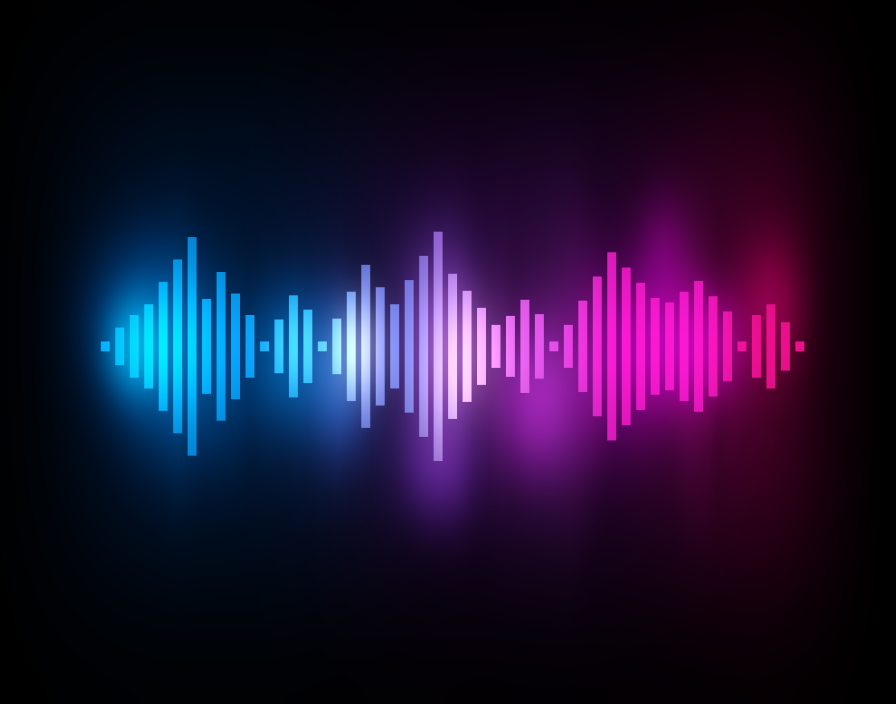
This background is drawn by a Shadertoy shader. Its source:

```glsl
// Neon audio waveform: a row of vertical bars from cyan to magenta over soft glows.

const float BAR_COUNT = 49.0;
const float BAR_SPACING = 0.01615;  // lengths are fractions of the canvas width
const float BAR_HALF_WIDTH = 0.0050;
const float FIRST_BAR = 0.1175;
const float REST_HEIGHT = 0.0055;

// Peaks: bar index, half height, drop per bar to the left and to the right (thousandths)
const vec4 PEAKS[11] = vec4[11](
    vec4(2, 35, 14, 26), vec4(6, 122, 25, 69), vec4(8, 83, 30, 24), vec4(13, 57, 27, 16),
    vec4(18, 91, 30, 25), vec4(23, 128, 27, 47), vec4(24, 81, 39, 19), vec4(29, 52, 18, 16),
    vec4(35, 105, 27, 17), vec4(41, 73, 12, 17), vec4(46, 47, 12, 20));
// Silent bars between the wave packets
const float RESTS[6] = float[6](0.0, 11.0, 15.0, 31.0, 44.0, 48.0);

float hash(float n) {
    return fract(sin(n * 127.1) * 43758.5);
}

float noise(float x) {
    float cell = floor(x), t = fract(x);
    return mix(hash(cell), hash(cell + 1.0), t * t * (3.0 - 2.0 * t));
}

float gauss(vec2 p, vec2 centre, vec2 size) {
    vec2 q = (p - centre) / size;
    return exp(-0.5 * dot(q, q));
}

float barHalfHeight(float index) {
    float height = 0.0;
    for (int i = 0; i < 11; i++) {
        vec4 peak = PEAKS[i];
        float offset = index - peak.x;
        float slope = offset < 0.0 ? peak.z : peak.w;
        height = max(height, 0.001 * (peak.y - slope * abs(offset)));
    }
    for (int i = 0; i < 6; i++) {
        if (abs(index - RESTS[i]) < 0.5) height = 0.0;
    }
    return max(height, REST_HEIGHT);
}

// Coverage of the bar nearest to p
float barMask(vec2 p, float pixel) {
    float index = clamp(round((p.x - FIRST_BAR) / BAR_SPACING), 0.0, BAR_COUNT - 1.0);
    vec2 offset = vec2(p.x - FIRST_BAR - index * BAR_SPACING, p.y);
    vec2 d = abs(offset) - vec2(BAR_HALF_WIDTH, barHalfHeight(index));
    vec2 cover = clamp(0.5 - d / pixel, 0.0, 1.0);
    return cover.x * cover.y;
}

// Dark navy to wine backdrop, fading to black at the borders
vec3 backdrop(vec2 p, vec2 uv) {
    vec3 navy = vec3(0.0, 0.065, 0.16);
    vec3 plum = vec3(0.105, 0.015, 0.16);
    vec3 wine = vec3(0.23, 0.0, 0.12);
    vec3 color = mix(navy, plum, smoothstep(0.25, 0.55, uv.x));
    color = mix(color, wine, smoothstep(0.6, 0.9, uv.x));
    float sides = smoothstep(-0.03, 0.2, uv.x) * smoothstep(1.0, 0.83, uv.x);
    float ends = smoothstep(0.0, 0.4, uv.y) * smoothstep(1.02, 0.65, uv.y);
    return color * sides * (0.1 + 0.9 * ends);
}

// Vertical curtains of light with ragged ends
vec3 curtains(vec2 p, vec3 tint) {
    float ripple = noise(p.x * 26.0 + 3.0) * 0.7 + noise(p.x * 61.0) * 0.3;
    float reach = 0.055 + 0.06 * noise(p.x * 19.0 + 8.0);
    float range = smoothstep(0.09, 0.2, p.x) * smoothstep(0.92, 0.8, p.x);
    return tint * 0.24 * ripple * range * gauss(p, vec2(p.x, -0.02), vec2(1.0, reach));
}

vec3 glows(vec2 p) {
    vec3 light = vec3(0.0, 0.60, 1.0) * gauss(p, vec2(0.153, 0.0), vec2(0.022, 0.034));
    light += vec3(0.0, 0.22, 0.5) * gauss(p, vec2(0.165, 0.03), vec2(0.045, 0.06));
    light += vec3(0.0, 0.20, 0.45) * gauss(p, vec2(0.21, -0.03), vec2(0.05, 0.065));
    light += vec3(0.0, 0.24, 0.55) * gauss(p, vec2(0.325, -0.01), vec2(0.03, 0.05));
    light += vec3(0.12, 0.30, 0.8) * gauss(p, vec2(0.38, -0.03), vec2(0.024, 0.055));
    light += vec3(0.35, 0.35, 0.5) * gauss(p, vec2(0.403, 0.0), vec2(0.020, 0.035));
    light += vec3(0.36, 0.17, 0.65) * gauss(p, vec2(0.492, 0.01), vec2(0.030, 0.075));
    light += vec3(0.42, 0.22, 0.42) * gauss(p, vec2(0.515, -0.01), vec2(0.028, 0.045));
    light += vec3(0.24, 0.08, 0.45) * gauss(p, vec2(0.49, -0.13), vec2(0.028, 0.045));
    light += vec3(0.58, 0.08, 0.72) * gauss(p, vec2(0.60, -0.055), vec2(0.030, 0.055));
    light += vec3(0.36, 0.0, 0.38) * gauss(p, vec2(0.69, -0.01), vec2(0.035, 0.07));
    light += vec3(0.68, 0.0, 0.62) * gauss(p, vec2(0.745, 0.0), vec2(0.036, 0.045));
    light += vec3(0.28, 0.0, 0.28) * gauss(p, vec2(0.742, 0.10), vec2(0.020, 0.045));
    light += vec3(0.50, 0.0, 0.40) * gauss(p, vec2(0.795, 0.0), vec2(0.025, 0.04));
    light += vec3(0.45, 0.0, 0.17) * gauss(p, vec2(0.862, 0.045), vec2(0.024, 0.05));
    return light;
}

vec3 barTint(float x) {
    vec3 tint = mix(vec3(0.02, 0.58, 0.95), vec3(0.42, 0.46, 0.92), smoothstep(0.33, 0.42, x));
    tint = mix(tint, vec3(0.62, 0.38, 0.92), smoothstep(0.44, 0.50, x));
    tint = mix(tint, vec3(0.88, 0.32, 0.92), smoothstep(0.49, 0.60, x));
    tint = mix(tint, vec3(0.98, 0.10, 0.82), smoothstep(0.60, 0.70, x));
    return mix(tint, vec3(0.92, 0.06, 0.55), smoothstep(0.76, 0.86, x));
}

// Bars brighten where the glows behind them are hottest
vec3 barColor(vec2 p) {
    vec3 color = barTint(p.x) * (0.84 + 0.16 * gauss(p, vec2(p.x, 0.0), vec2(1.0, 0.06)));
    color += vec3(0.0, 0.34, 0.2) * gauss(p, vec2(0.18, 0.0), vec2(0.045, 0.055));
    color += vec3(0.25, 0.28, 0.1) * gauss(p, vec2(0.33, 0.0), vec2(0.025, 0.045));
    color += vec3(0.50, 0.50, 0.2) * gauss(p, vec2(0.395, -0.005), vec2(0.023, 0.045));
    color += vec3(0.40, 0.48, 0.2) * gauss(p, vec2(0.515, -0.025), vec2(0.035, 0.075));
    return min(color, 1.0);
}

void mainImage(out vec4 fragColor, in vec2 fragCoord) {
    vec2 uv = fragCoord / iResolution.xy;
    float pixel = 1.0 / iResolution.x;
    vec2 p = vec2(uv.x, (fragCoord.y - 0.508 * iResolution.y) * pixel);

    vec3 color = backdrop(p, uv) + curtains(p, barTint(p.x));
    color = 1.0 - (1.0 - min(color, 1.0)) * exp(-1.15 * glows(p));
    color = mix(color, barColor(p), barMask(p, pixel));
    fragColor = vec4(color, 1.0);
}
```
